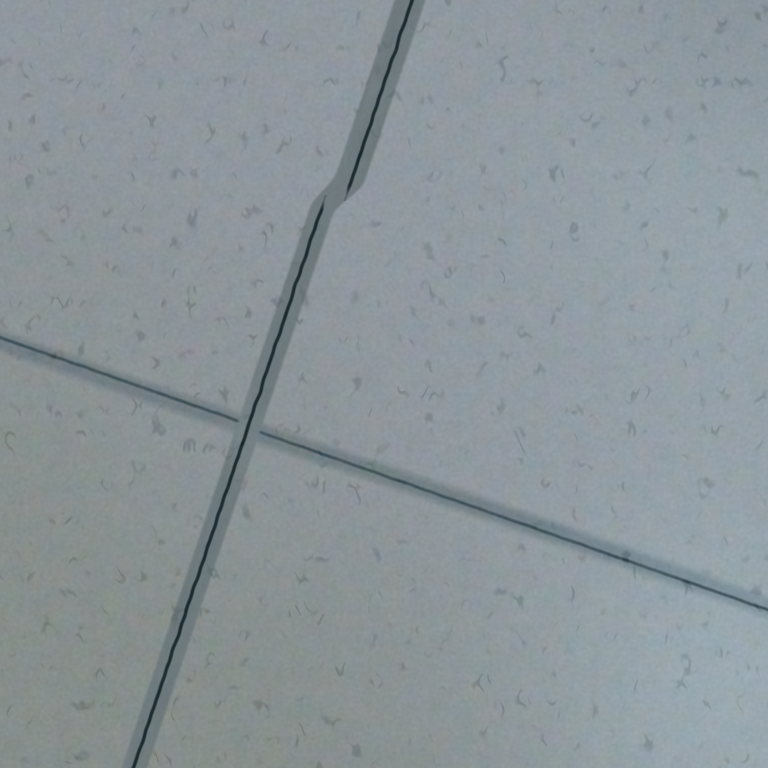
Write a Shadertoy shader that draws this texture.

```glsl
const vec2  CROSSING     = vec2(0.3216, 0.4401);
const float STEEP_SLOPE  = 0.336;    // x gained per unit of y
const float FLAT_SLOPE   = -0.35;    // y gained per unit of x
const float BREAK_AT     = 0.323;    // where the steep seam jumps sideways
const float BREAK_JUMP   = 0.0255;
const float STEEP_CORE   = 0.0019;   // half widths
const float FLAT_CORE    = 0.0019;
const float FLAT_BAND    = 0.0125;
const float BAND_BLUR    = 0.0026;
const float GRAIN_AMOUNT = 0.045;
const float TINT_AMOUNT  = 0.035;
const float FLECK_AMOUNT = 0.075;

const vec3 WARM_PANEL = vec3(0.525, 0.555, 0.545);
const vec3 COOL_PANEL = vec3(0.563, 0.593, 0.620);
const vec3 GLOW_PANEL = vec3(0.605, 0.665, 0.695);
const vec3 STRIP      = vec3(0.425, 0.470, 0.485);
const vec3 FLAT_STRIP = vec3(0.430, 0.480, 0.500);
const vec3 STEEP_GAP  = vec3(0.100, 0.160, 0.180);
const vec3 FLAT_GAP   = vec3(0.210, 0.280, 0.310);

vec2 hashGradient(vec2 cell) {
    vec2 h = vec2(dot(cell, vec2(127.1, 311.7)), dot(cell, vec2(269.5, 183.3)));
    return 2.0 * fract(sin(h) * 43758.5) - 1.0;
}

float gradientNoise(vec2 p) {
    vec2 i = floor(p), f = fract(p);
    vec2 w = f * f * f * (f * (6.0 * f - 15.0) + 10.0);
    vec2 e = vec2(0.0, 1.0);
    float a = dot(hashGradient(i), f);
    float b = dot(hashGradient(i + e.yx), f - e.yx);
    float c = dot(hashGradient(i + e.xy), f - e.xy);
    float d = dot(hashGradient(i + e.yy), f - e.yy);
    return mix(mix(a, b, w.x), mix(c, d, w.x), w.y);
}

// 1 inside the half width, fading over the blur
float stripe(float d, float halfWidth, float blur) {
    return 1.0 - smoothstep(halfWidth - blur, halfWidth + blur, abs(d));
}

// Panel lit from the right, with a warm lower left
vec3 panelLight(vec2 p) {
    float drift = 0.12 * gradientNoise(p * 4.0);
    float cool = smoothstep(0.1, 0.8, 0.55 * p.x + 0.75 * p.y + drift);
    vec2 high = p - vec2(1.0, 0.72), low = p - vec2(0.97, 0.10);
    float glow = 0.65 * exp(-9.0 * dot(high, high)) + 0.95 * exp(-14.0 * dot(low, low));
    vec3 col = mix(mix(WARM_PANEL, COOL_PANEL, cool), GLOW_PANEL, min(glow, 1.0));
    return col - 0.035 * smoothstep(0.35, 0.0, distance(p, vec2(1.0)));
}

// Short dark scratches: thin noise contours kept only in patches
float flecks(vec2 p) {
    float contour = abs(gradientNoise(p * vec2(75.0, 48.0)));
    float patches = smoothstep(0.12, 0.42, gradientNoise(p * 42.0 + 17.0));
    return (1.0 - smoothstep(0.03, 0.16, contour)) * patches;
}

vec3 surfaceVariation(vec2 p) {
    float grain = 0.6 * gradientNoise(p * 190.0) + 0.4 * gradientNoise(p * 95.0 + 31.0);
    vec3 tint = vec3(gradientNoise(p * 34.0 + 5.0),
                     0.5 * gradientNoise(p * 30.0 + 43.0),
                     gradientNoise(p * 38.0 + 71.0));
    return GRAIN_AMOUNT * grain + TINT_AMOUNT * tint - FLECK_AMOUNT * flecks(p);
}

void mainImage(out vec4 fragColor, in vec2 fragCoord) {
    vec2 p = fragCoord / iResolution.y;
    float pixel = 1.0 / iResolution.y;
    float soft = max(pixel, 0.0015);
    vec2 q = p - CROSSING;
    vec3 col = panelLight(p);

    // Flat seam: blurred strip with a thin gap, slightly offset past the crossing
    float right = step(0.0, q.x);
    float flatD = (q.y - FLAT_SLOPE * q.x) / length(vec2(1.0, FLAT_SLOPE));
    flatD -= mix(0.0074, 0.003, right);
    float wobble = 0.0012 * gradientNoise(vec2(q.x * 45.0, 3.0));
    float bandShift = mix(-0.004, 0.003, smoothstep(-0.2, 0.4, q.x));
    float fade = 0.85 - 0.3 * smoothstep(0.3, 0.7, q.x);
    float flatBand = stripe(flatD - bandShift, FLAT_BAND, 0.007);
    vec3 flatColor = FLAT_STRIP + vec3(-0.01, 0.03, 0.06) * smoothstep(0.2, 0.7, q.x);
    col = mix(col, flatColor, flatBand * fade);
    float flatGap = stripe(flatD + wobble, FLAT_CORE, soft * 1.3);
    float gapWear = 0.82 + 0.3 * gradientNoise(vec2(q.x * 18.0, 9.0));
    col = mix(col, FLAT_GAP, flatGap * gapWear);

    // Steep seam: across and along its own axis, strip edges shift at the break
    vec2 axis = normalize(vec2(STEEP_SLOPE, 1.0));
    float across = dot(q, vec2(axis.y, -axis.x));
    float along = dot(q, axis);
    float shifted = smoothstep(BREAK_AT - 0.025, BREAK_AT + 0.035, along);
    float leftEdge = mix(-0.0145, 0.004, shifted);
    float rightEdge = mix(0.0165, 0.042, shifted);
    float steepBand = smoothstep(-BAND_BLUR, BAND_BLUR, across - leftEdge)
                    * smoothstep(-BAND_BLUR, BAND_BLUR, rightEdge - across);
    float stripShade = 0.03 * gradientNoise(vec2(along * 14.0, across * 60.0));
    stripShade += 0.03 * exp(-900.0 * dot(q, q));
    col = mix(col, STRIP + stripShade, 0.93 * steepBand);

    float gapD = across - BREAK_JUMP * step(BREAK_AT, along);
    gapD += 0.0022 * gradientNoise(vec2(along * 48.0, 21.0));
    float unbroken = smoothstep(0.006, 0.022, abs(along - BREAK_AT));
    float steepGap = stripe(gapD, STEEP_CORE * mix(0.6, 1.15, unbroken), soft);
    col = mix(col, STEEP_GAP, steepGap * mix(0.3, 0.97, unbroken));

    col += surfaceVariation(p) * (1.0 - 0.5 * steepBand);
    fragColor = vec4(clamp(col, 0.0, 1.0), 1.0);
}
```
